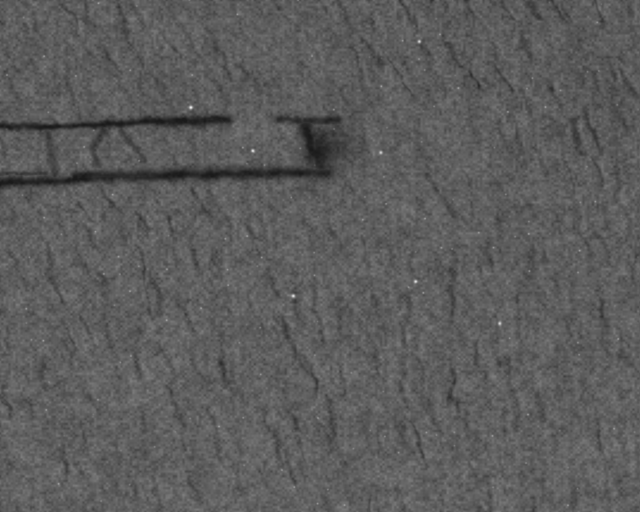
Give the GLSL for this texture, as a Shadertoy shader.

```glsl
// A grey, grainy crinkled surface with a long dark-rimmed groove entering from the left.
// Jittered cells each carry a curved crease with a lit flank; segment distances shape
// the groove, and layered value noise supplies mottling, fine grain and bright flecks.

#define BASE_GREY 0.372
#define CREASE_DEPTH 0.105
#define CREASE_WIDTH 0.0058
#define CREASE_CELL vec2(0.050, 0.078)
#define MOTTLE_AMOUNT 0.085
#define GRAIN_SCALE 215.0
#define GRAIN_AMOUNT 0.15
#define RIM_DEPTH 0.25
#define FLECK_CELL 0.035

float hash(vec2 p) {
    return fract(sin(dot(p, vec2(127.1, 311.7))) * 43758.55);
}

float noise(vec2 p) {
    vec2 i = floor(p), f = fract(p);
    f = f * f * (3.0 - 2.0 * f);
    float low = mix(hash(i), hash(i + vec2(1, 0)), f.x);
    float high = mix(hash(i + vec2(0, 1)), hash(i + vec2(1, 1)), f.x);
    return mix(low, high, f.y);
}

float fbm(vec2 p) {
    return 0.55 * noise(p) + 0.30 * noise(p * 2.1 + 7.3) + 0.15 * noise(p * 4.3 + 19.1);
}

// Soft line between two points
float stroke(vec2 p, vec2 a, vec2 b, float width) {
    vec2 ab = b - a;
    float d = length(p - a - ab * clamp(dot(p - a, ab) / dot(ab, ab), 0.0, 1.0));
    return exp(-d * d / (width * width));
}

float spot(vec2 p, vec2 center, vec2 radius) {
    vec2 d = (p - center) / radius;
    return exp(-dot(d, d));
}

// Short leaning creases: positive in the shadow, negative on the lit flank
float creases(vec2 p) {
    float lean = mix(0.15, 0.48, smoothstep(0.1, 0.9, p.y)) + 0.15 * (0.6 - p.x);
    vec2 q = p + 0.022 * (vec2(fbm(p * 16.0), fbm(p * 16.0 + 41.0)) - 0.5);
    q.x += 0.010 * (noise(p * 55.0) - 0.5);
    vec2 home = floor(q / CREASE_CELL);
    float shade = 0.0;
    for (int j = -1; j <= 1; j++)
    for (int i = -1; i <= 1; i++) {
        vec2 cell = home + vec2(i, j);
        vec2 jitter = vec2(hash(cell), hash(cell + 37.0)) - 0.5;
        vec2 d = q - (cell + 0.5 + 0.8 * jitter) * CREASE_CELL;
        float bend = (hash(cell + 71.0) - 0.5) * 14.0;
        float across = d.x + (lean + 0.5 * jitter.y) * d.y + bend * d.y * d.y;
        float halfLength = mix(0.026, 0.062, hash(cell + 13.0));
        float taper = 1.0 - smoothstep(0.35, 1.0, abs(d.y) / halfLength);
        float w = CREASE_WIDTH * mix(0.65, 1.25, hash(cell + 5.0));
        float side = across / w;
        float profile = exp(-side * side) - 0.28 * exp(-(side - 2.0) * (side - 2.0));
        shade += profile * taper * mix(0.2, 1.0, hash(cell + 91.0));
    }
    return min(shade, 1.25);
}

// Dark rims, closed end and cross cracks of the groove
float grooveShadow(vec2 p) {
    vec2 q = p + 0.010 * (vec2(fbm(p * 38.0), fbm(p * 38.0 + 9.0)) - 0.5);
    float rim = stroke(q, vec2(-0.05, 0.750), vec2(0.22, 0.757), 0.0062);
    rim = max(rim, stroke(q, vec2(0.20, 0.757), vec2(0.445, 0.768), 0.0078));
    rim = max(rim, stroke(q, vec2(0.33, 0.761), vec2(0.43, 0.764), 0.0100));
    rim = max(rim, 0.85 * stroke(q, vec2(0.545, 0.768), vec2(0.66, 0.763), 0.0085));
    rim = max(rim, stroke(q, vec2(-0.05, 0.641), vec2(0.33, 0.657), 0.0100));
    rim = max(rim, stroke(q, vec2(0.15, 0.655), vec2(0.635, 0.664), 0.0115));
    rim = max(rim, 0.6 * stroke(q, vec2(0.0, 0.660), vec2(0.09, 0.662), 0.0050));
    rim = max(rim, stroke(q, vec2(0.595, 0.755), vec2(0.625, 0.675), 0.0150));
    rim = max(rim, 0.95 * spot(q, vec2(0.622, 0.703), vec2(0.030, 0.050)));
    rim = max(rim, 0.45 * spot(q, vec2(0.655, 0.715), vec2(0.040, 0.055)));
    float cracks = stroke(q, vec2(0.093, 0.745), vec2(0.108, 0.660), 0.0100);
    cracks = max(cracks, stroke(q, vec2(0.205, 0.748), vec2(0.180, 0.710), 0.0070));
    cracks = max(cracks, stroke(q, vec2(0.180, 0.710), vec2(0.195, 0.675), 0.0070));
    cracks = max(cracks, stroke(q, vec2(0.240, 0.745), vec2(0.282, 0.685), 0.0060));
    return max(rim, 0.5 * cracks) * mix(0.8, 1.1, noise(p * 60.0));
}

// Sparse small flecks scattered over the surface
float flecks(vec2 p) {
    vec2 cell = floor(p / FLECK_CELL);
    vec2 center = 0.2 + 0.6 * vec2(hash(cell + 3.0), hash(cell + 8.0));
    float d = length(p - (cell + center) * FLECK_CELL);
    return exp(-d * d / 0.0000045) * smoothstep(0.72, 1.0, hash(cell + 23.0));
}

void mainImage(out vec4 fragColor, in vec2 fragCoord) {
    vec2 p = fragCoord / iResolution.y;

    // Areas where creases fade: inside the groove and the smooth patch past its end
    float inside = smoothstep(0.63, 0.65, p.y) * (1.0 - smoothstep(0.755, 0.775, p.y))
                 * (1.0 - smoothstep(0.60, 0.66, p.x));
    float calm = max(0.85 * inside, 0.8 * spot(p, vec2(0.74, 0.71), vec2(0.13, 0.09)));
    calm = max(calm, 0.65 * spot(p, vec2(0.15, 0.80), vec2(0.35, 0.035)));

    // Broad light, mottling and relief
    float grey = BASE_GREY + 0.018 * (0.5 - p.y) - 0.015 * smoothstep(0.8, 1.25, p.x) * p.y;
    grey += MOTTLE_AMOUNT * (fbm(p * vec2(34.0, 24.0)) - 0.5);
    grey -= CREASE_DEPTH * creases(p) * (1.0 - calm) * mix(0.55, 1.15, noise(p * 7.0));
    grey -= 0.08 * stroke(p, vec2(0.835, 0.658), vec2(0.888, 0.575), 0.006);
    grey -= 0.07 * stroke(p, vec2(0.990, 0.300), vec2(1.008, 0.160), 0.007);

    // Groove, then grain that weakens in its shadows
    float shadow = clamp(grooveShadow(p), 0.0, 1.0);
    grey -= RIM_DEPTH * shadow;
    float grain = 0.6 * noise(p * GRAIN_SCALE) + 0.4 * noise(p * GRAIN_SCALE * 0.53 + 31.0) - 0.5;
    grey += GRAIN_AMOUNT * (grain + 0.8 * grain * abs(grain)) * (1.0 - 0.65 * shadow);

    // Flecks, with a few brighter glints
    grey += 0.22 * flecks(p) * (1.0 - shadow);
    vec2 glints[7] = vec2[7](vec2(0.819, 0.919), vec2(0.373, 0.790), vec2(0.494, 0.705),
        vec2(0.744, 0.702), vec2(0.573, 0.422), vec2(0.812, 0.450), vec2(0.976, 0.368));
    for (int i = 0; i < 7; i++) grey += 0.50 * spot(p, glints[i], vec2(0.0034));

    fragColor = vec4(vec3(clamp(grey, 0.10, 0.95)), 1.0);
}
```
